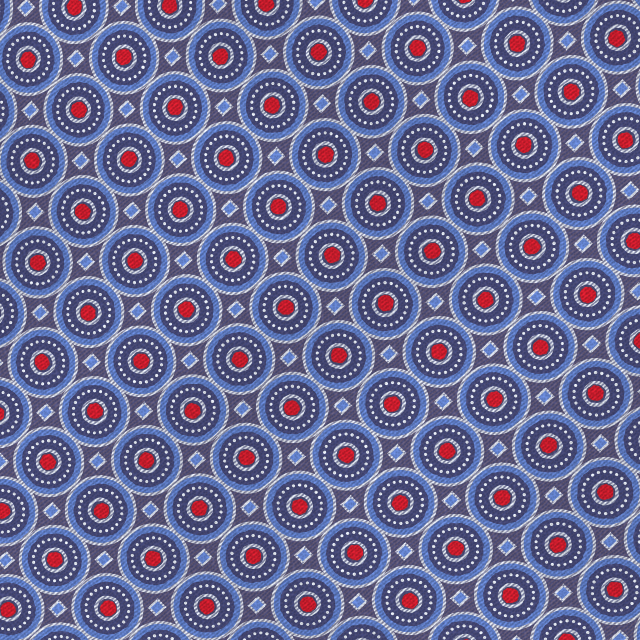
This pattern is drawn by a Shadertoy shader. Its source:

```glsl
// Woven silk: staggered ringed medallions with red centres and small diamonds between them.
#define SPAN 768.0        // thread units along the canvas height
#define ORIGIN vec2(398.0, 461.0)
#define LATTICE mat2(119.3, 4.3, -8.2, 120.8)
#define TWILL_PERIOD 3.9
#define BEAD_COUNT 22.0
#define NAVY vec3(0.24, 0.26, 0.44)
#define PLUM vec3(0.39, 0.35, 0.45)
#define BLUE vec3(0.36, 0.47, 0.74)
#define PALE vec3(0.86, 0.88, 0.91)
#define RED vec3(0.77, 0.11, 0.17)

const float TAU = 6.28318;

vec2 hash2(vec2 p) {
    return fract(sin(vec2(dot(p, vec2(127.1, 311.7)), dot(p, vec2(269.5, 183.3)))) * 4375.85);
}

// Cellular noise: distance to the nearest scattered point.
float cellular(vec2 p) {
    vec2 cell = floor(p);
    float nearest = 2.0;
    for (int y = -1; y <= 1; y++)
        for (int x = -1; x <= 1; x++) {
            vec2 c = cell + vec2(x, y);
            nearest = min(nearest, length(c + hash2(c) - p));
        }
    return nearest;
}

// Soft drape of the cloth, in lattice steps.
vec2 drape(vec2 g) {
    return vec2(0.55 * g.x * g.x + 0.25 * g.y * g.y - 0.7 * g.x * g.y,
                0.55 * g.x * g.x + 0.6 * g.y * g.y);
}

vec2 toLattice(vec2 p) {
    mat2 inv = inverse(LATTICE);
    vec2 g = inv * (p - ORIGIN);
    for (int i = 0; i < 3; i++) g = inv * (p - ORIGIN - drape(g));
    return g;
}

// Nearest site of the centred lattice.
vec2 nearestSite(vec2 g) {
    vec2 corner = round(g);
    vec2 middle = round(g - 0.5) + 0.5;
    return length(LATTICE * (g - corner)) < length(LATTICE * (g - middle)) ? corner : middle;
}

float fill(float d, float aa) { return 1.0 - smoothstep(-aa, aa, d); }

float band(float r, float inner, float outer, float aa) {
    return fill(abs(r - 0.5 * (inner + outer)) - 0.5 * (outer - inner), aa);
}

void mainImage(out vec4 fragColor, in vec2 fragCoord) {
    float unit = SPAN / iResolution.y;
    vec2 p = fragCoord * unit;
    float aa = max(0.6 * unit, 0.5);

    // Thread texture
    float grain = cellular(p / 3.2);
    float fray = cellular(p / 7.0) - 0.5;
    float across = dot(p, vec2(-0.64, 0.77)) + 0.5 * sin(p.x * 0.11) + 0.4 * sin(p.y * 0.17);
    float twill = 0.5 + 0.5 * sin(TAU * across / TWILL_PERIOD);
    float strand = mix(0.38, 1.0, twill);

    // Medallion coordinates
    vec2 g = toLattice(p);
    vec2 site = nearestSite(g);
    vec2 local = LATTICE * (g - site);
    float r = length(local);
    float angle = atan(local.y, local.x);

    // Ground
    vec3 col = mix(NAVY, PLUM, 0.3 + 0.6 * twill);

    // Diamond
    vec2 g2 = g - vec2(0.5, 0.0);
    vec2 offset = LATTICE * (g2 - nearestSite(g2));
    vec2 q = abs(mat2(0.72, -0.69, 0.69, 0.72) * offset);
    float diamond = max(q.x - 8.5, q.y - 7.5) + 0.8 * fray;
    float core = max(q.x - 6.0, q.y - 4.8);
    col = mix(col, PALE, fill(diamond, aa) * mix(strand, 0.9, step(q.x, 6.0)));
    col = mix(col, BLUE * 1.08, fill(core, aa));

    // Disc and rings
    float edge = r + 1.6 * fray;
    col = mix(col, mix(NAVY, PLUM, 0.28 * twill), fill(r - 40.0, aa));
    vec3 blueThread = BLUE * (0.9 + 0.2 * twill) + 0.05 * fray;
    col = mix(col, blueThread, band(edge, 32.5, 40.0, aa));
    col = mix(col, PALE, band(r + 0.6 * fray, 39.8, 43.4, aa) * strand);

    // Beads
    float sector = TAU / BEAD_COUNT;
    float beadAngle = (floor(angle / sector) + 0.5) * sector;
    vec2 bead = 25.8 * vec2(cos(beadAngle), sin(beadAngle));
    col = mix(col, PALE, fill(length(local - bead) - 1.9 - 0.5 * fray, aa));

    // Centre
    col = mix(col, PALE, band(r + 1.2 * fray, 11.5, 15.6, aa) * strand);
    vec2 shift = 2.4 * (hash2(site * 2.0 + 7.0) - 0.5);
    float dotEdge = length(local - shift) - 9.3 + 1.8 * fray;
    col = mix(col, PLUM * 0.8, 0.7 * fill(dotEdge - 1.2, aa));
    col = mix(col, RED * (0.92 + 0.16 * twill), fill(dotEdge, aa));

    // Weave shading
    col *= 0.88 + 0.27 * grain;
    col *= 1.0 + 0.02 * sin(p.x * 0.013 + 1.7 * sin(p.y * 0.009));
    fragColor = vec4(clamp(col, 0.0, 1.0), 1.0);
}
```
